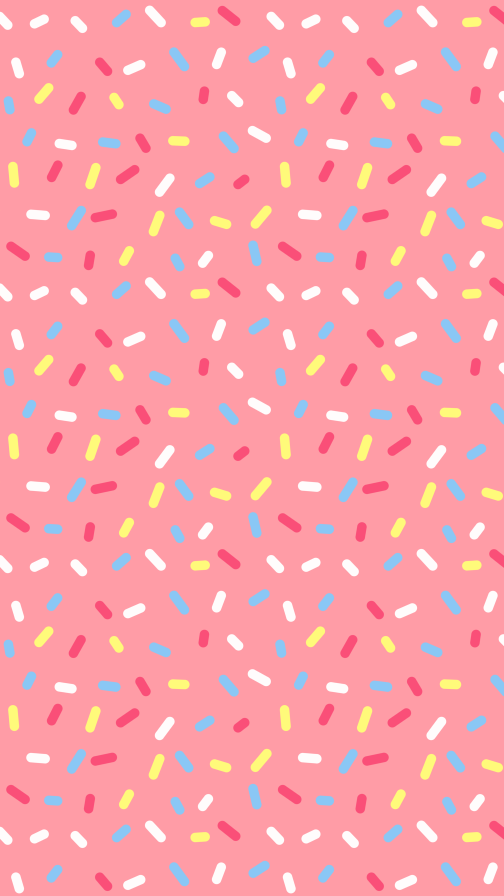
Reproduce this pattern procedurally as a WebGL 1 fragment shader.

```glsl
precision highp float;
// Candy sprinkles: rounded sticks in four colours scattered over a pink ground.

uniform vec2 u_resolution;

#define TILE 7.0          // cells per side of the repeating tile
#define CELL 0.077        // cell size, in canvas widths
#define RADIUS 0.0094     // half thickness of a sprinkle
#define HALF_SHORT 0.0082 // half length of the core, shortest
#define HALF_LONG 0.0178  // half length of the core, longest
#define JITTER 0.38       // scatter of centres inside a cell
#define SOFTNESS 0.0027   // width of the smoothed edge

#define GROUND vec3(1.0, 0.61, 0.65)
#define WHITE vec3(1.0, 0.99, 0.99)
#define YELLOW vec3(1.0, 0.98, 0.48)
#define BLUE vec3(0.54, 0.78, 0.96)
#define ROSE vec3(0.98, 0.31, 0.47)

// Four random values per cell, without sine
vec4 hash4(vec2 p) {
  vec4 q = fract((p.xyxy * 37.0 + 11.7) * vec4(0.1031, 0.1030, 0.0973, 0.1099));
  q += dot(q, q.wzxy + 33.33);
  return fract((q.xxyz + q.yzzw) * q.zywx);
}

// Signed distance to a capsule centred on the origin
float capsule(vec2 p, vec2 axis, float halfLength) {
  float along = clamp(dot(p, axis), -halfLength, halfLength);
  return length(p - axis * along) - RADIUS;
}

// Spread the colours evenly over the tile, loosened by a random shift
vec3 sprinkleColor(vec2 id, float shift) {
  float rank = fract((19.0 * id.x + 35.0 * id.y) / (TILE * TILE) + 0.3 * shift);
  if (rank < 0.28) return WHITE;
  if (rank < 0.57) return YELLOW;
  if (rank < 0.77) return BLUE;
  return ROSE;
}

void main() {
  vec2 grid = gl_FragCoord.xy / u_resolution.x / CELL;
  float edge = 0.5 * max(SOFTNESS, 1.0 / u_resolution.x);
  vec3 color = GROUND;

  for (int j = -1; j <= 1; j++) {
    // Rows are staggered so that no columns show
    float row = floor(grid.y) + float(j);
    float stagger = fract((row * 3.0 + 0.5) / TILE);
    float column = floor(grid.x - stagger);

    for (int i = -1; i <= 1; i++) {
      vec2 cell = vec2(column + float(i), row);
      vec2 id = mod(cell, TILE);
      vec4 rnd = hash4(id);
      vec2 center = cell + vec2(stagger, 0.0) + 0.5 + (rnd.xy - 0.5) * JITTER;

      float angle = 3.14159 * rnd.z;
      vec2 axis = vec2(cos(angle), sin(angle));
      float halfLength = mix(HALF_SHORT, HALF_LONG, rnd.w);
      float d = capsule((grid - center) * CELL, axis, halfLength);

      float cover = 1.0 - smoothstep(-edge, edge, d);
      color = mix(color, sprinkleColor(id, fract(rnd.x * 7.0 + rnd.w)), cover);
    }
  }
  gl_FragColor = vec4(color, 1.0);
}
```
